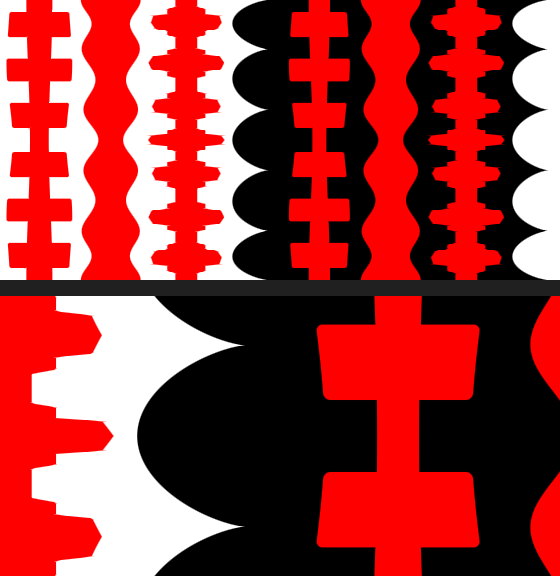
Top, the full canvas; bottom, a detail of the centre.
Give the GLSL for this pattern, as a Shadertoy shader.

```glsl
#define SCALLOPS 5.0
#define BLOCKS 6.0
#define TEETH 7.0
#define BLOCK_X 0.1406
#define WAVE_X 0.3955
#define TOOTH_X 0.6654
#define SCALLOP_X 0.830
#define SCALLOP_DEPTH 0.128
#define RED vec3(1.0, 0.0, 0.0)
#define LIGHT vec3(1.0)
#define DARK vec3(0.0)

const float TAU = 6.2831853;

float coverage(float d) {
    return clamp(0.5 - d / max(fwidth(d), 1e-5), 0.0, 1.0);
}

// Counts repeats along v; periodic sines make the spacing uneven
float repeatPhase(float v, float count, vec3 bend) {
    return count * v + dot(bend, sin(TAU * v * vec3(1.0, 2.0, 3.0)));
}

// Distance from a column axis that recurs once per half canvas
float axisDistance(float x, float center) {
    return abs(fract(x - center + 0.5) - 0.5);
}

float roundedBox(vec2 p, vec2 halfSize, float radius) {
    vec2 q = abs(p) - halfSize + radius;
    return length(max(q, 0.0)) + min(max(q.x, q.y), 0.0) - radius;
}

// Stem with rounded crossbars, slimmer on the dark half
float blockColumn(float x, float v, float slim) {
    float phase = repeatPhase(v, BLOCKS, vec3(0.0, -0.035, 0.0));
    float along = abs(fract(phase) - 0.5) / BLOCKS;
    float reach = 0.109 - 0.005 * cos(TAU * v) - 0.008 * cos(2.0 * TAU * v) - slim;
    float stem = 0.040 - 0.0065 * cos(TAU * v) - slim;
    float across = axisDistance(x, BLOCK_X);
    return min(across - stem, roundedBox(vec2(across, along), vec2(reach, 0.0435), 0.008));
}

// Ribbon that swells at every scallop cusp
float waveColumn(float x, float v, float phase) {
    float swell = cos(TAU * v);
    float halfWidth = 0.0794 - 0.0091 * swell - (0.0221 + 0.0039 * swell) * cos(TAU * phase);
    return axisDistance(x, WAVE_X) - halfWidth;
}

// Stem, shoulder and slanted tip stacked as steps
float toothColumn(float x, float v) {
    float phase = repeatPhase(v, TEETH, vec3(0.1216, 0.0437, 0.0431));
    float q = abs(phase - round(phase));
    float shoulder = 0.029 * (1.0 - smoothstep(0.30, 0.36, q));
    float tip = 0.0615 + 0.007 * cos(4.0 * TAU * v) - 0.08 * q;
    float halfWidth = 0.039 + shoulder + tip * (1.0 - smoothstep(0.155, 0.20, q));
    return axisDistance(x, TOOTH_X) - halfWidth;
}

// Dark half, bounded on both sides by the same scalloped edge
float darkHalf(float x, float phase) {
    float s = 2.0 * abs(phase - round(phase));
    float edge = SCALLOP_X + SCALLOP_DEPTH * (1.0 - pow(max(1.0 - s * s, 0.0), 0.7));
    return abs(mod(x - edge + 0.5, 2.0) - 1.0) - 0.5;
}

void mainImage(out vec4 fragColor, in vec2 fragCoord) {
    vec2 uv = fragCoord / iResolution.xy;
    float x = 2.0 * uv.x;
    float v = uv.y - 0.5;
    float phase = repeatPhase(v, SCALLOPS, vec3(-0.109, 0.0293, 0.0));
    float slim = 0.0085 * step(1.0, x);

    float red = coverage(blockColumn(x, v, slim));
    red = max(red, coverage(waveColumn(x, v, phase)));
    red = max(red, coverage(toothColumn(x, v)));

    vec3 color = mix(LIGHT, DARK, coverage(darkHalf(x, phase)));
    fragColor = vec4(mix(color, RED, red), 1.0);
}
```
